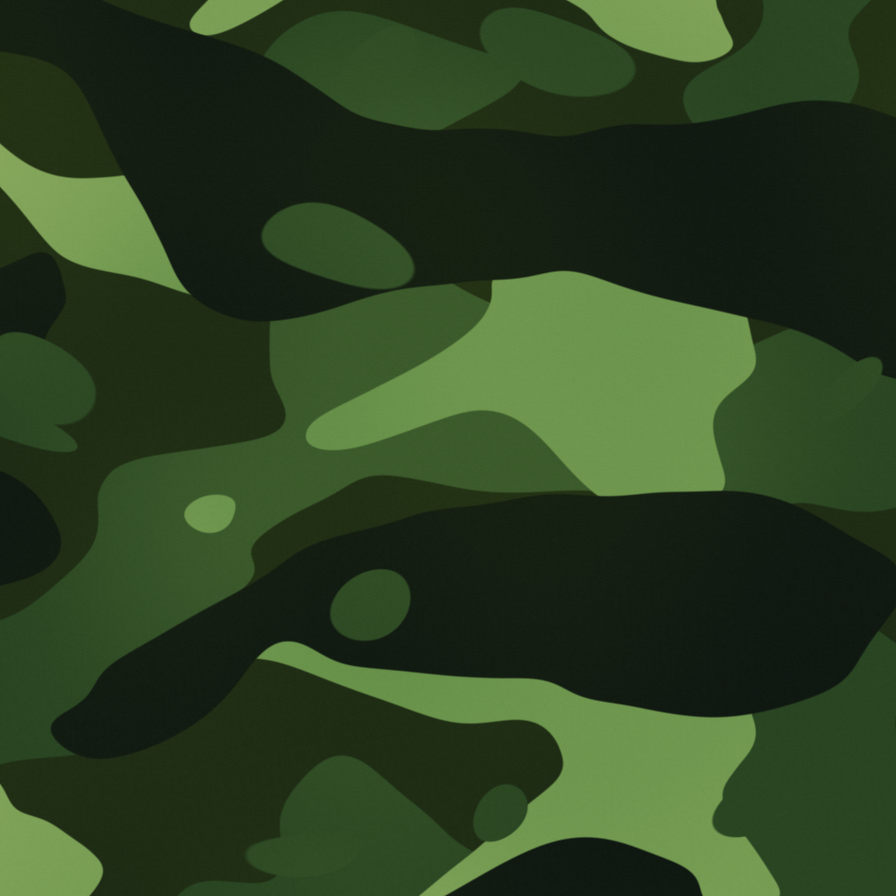
A three.js fragment shader for this pattern:

```glsl
varying vec2 vUv;

const vec3 DARK_COOL   = vec3(0.060, 0.093, 0.068);
const vec3 DARK_WARM   = vec3(0.088, 0.128, 0.070);
const vec3 OLIVE_DEEP  = vec3(0.115, 0.168, 0.082);
const vec3 OLIVE_WARM  = vec3(0.140, 0.198, 0.078);
const vec3 GREEN_DEEP  = vec3(0.160, 0.270, 0.132);
const vec3 GREEN_WARM  = vec3(0.235, 0.355, 0.170);
const vec3 LIGHT_LEAF  = vec3(0.400, 0.565, 0.285);
const vec3 LIGHT_PALE  = vec3(0.530, 0.660, 0.365);

const vec2 GREEN_SCALE = vec2(2.3, 3.9);   // noise cells per canvas
const vec2 LIGHT_SCALE = vec2(2.7, 5.6);
const vec2 DARK_SCALE  = vec2(2.6, 4.6);
const float GREEN_LEVEL = 0.035;           // higher level, smaller share
const float LIGHT_LEVEL = 0.190;
const float DARK_LEVEL  = 0.050;
const float DETAIL = 0.28;
const float WARP = 0.13;
const float EDGE = 0.0014;
const float GRAIN = 0.010;

const vec2 SPOT_GRID = vec2(4.0, 5.0);
const vec2 SPOT_RADIUS = vec2(0.056, 0.036);
const float SPOT_CHANCE = 0.46;

float hash(vec2 p) {
  return fract(sin(dot(p, vec2(127.1, 311.7))) * 43758.5453);
}

vec2 direction(vec2 cell) {
  float a = 6.2832 * hash(cell);
  return vec2(cos(a), sin(a));
}

// Gradient noise, centred on zero
float noise(vec2 p) {
  vec2 i = floor(p), f = fract(p);
  vec2 u = f * f * f * (f * (f * 6.0 - 15.0) + 10.0);
  vec2 e = vec2(1.0, 0.0);
  float bottom = mix(dot(direction(i), f), dot(direction(i + e), f - e), u.x);
  float top = mix(dot(direction(i + e.yx), f - e.yx),
                  dot(direction(i + e.xx), f - e.xx), u.x);
  return mix(bottom, top, u.y);
}

vec2 warp(vec2 p, float seed) {
  vec2 q = p * 3.0 + seed * vec2(3.17, 5.43);
  return p + WARP * vec2(noise(q), 0.8 * noise(q + 19.37));
}

float field(vec2 p, vec2 scale, float seed) {
  vec2 q = warp(p, seed) * scale + seed * vec2(7.31, 4.67);
  return noise(q) + DETAIL * noise(q * 1.9 + 11.63);
}

// Field divided by its slope gives an even edge width
float patchMask(vec2 p, vec2 scale, float level, float seed) {
  vec2 e = vec2(0.001, 0.0);
  float f = field(p, scale, seed);
  vec2 slope = vec2(field(p + e, scale, seed) - f,
                    field(p + e.yx, scale, seed) - f) / e.x;
  return smoothstep(-EDGE, EDGE, (f - level) / max(length(slope), 0.4));
}

// Scattered, tilted oval spots
float spotMask(vec2 p) {
  vec2 q = warp(p, 8.0);
  vec2 home = floor(q * SPOT_GRID);
  float d = 1.0;
  for (int y = -1; y <= 1; y++) {
    for (int x = -1; x <= 1; x++) {
      vec2 cell = home + vec2(float(x), float(y));
      if (hash(cell + 31.7) > SPOT_CHANCE) continue;
      vec2 jitter = vec2(hash(cell + 5.3), hash(cell + 9.1));
      vec2 v = q - (cell + 0.2 + 0.6 * jitter) / SPOT_GRID;
      float a = 1.3 * (hash(cell + 2.9) - 0.4);
      v = vec2(cos(a) * v.x + sin(a) * v.y, cos(a) * v.y - sin(a) * v.x);
      vec2 r = SPOT_RADIUS * mix(0.7, 1.35, hash(cell + 14.2));
      d = min(d, (length(v / r) - 1.0) * r.y);
    }
  }
  return 1.0 - smoothstep(-EDGE, EDGE, d);
}

void main() {
  vec2 p = vUv;

  // Slow tone drift inside each colour
  float drift = clamp(0.5 + 1.3 * noise(p * 2.4 + 41.3), 0.0, 1.0);
  float centre = 1.0 - smoothstep(0.12, 0.62, length(p - vec2(0.48, 0.5)));
  float greenTone = clamp(centre + 0.5 * (drift - 0.5), 0.0, 1.0);
  float paleTone = clamp((1.0 - centre) * 0.75 + 0.5 * (drift - 0.5), 0.0, 1.0);

  vec3 green = mix(GREEN_DEEP, GREEN_WARM, greenTone);
  vec3 spot = mix(GREEN_DEEP, GREEN_WARM, 0.7 * drift);

  // Layers from the ground up
  vec3 color = mix(OLIVE_DEEP, OLIVE_WARM, drift);
  color = mix(color, green, patchMask(p, GREEN_SCALE, GREEN_LEVEL, 1.0));
  color = mix(color, mix(LIGHT_LEAF, LIGHT_PALE, paleTone),
              patchMask(p, LIGHT_SCALE, LIGHT_LEVEL, 2.0));
  color = mix(color, mix(DARK_COOL, DARK_WARM, drift),
              patchMask(p, DARK_SCALE, DARK_LEVEL, 3.0));
  color = mix(color, spot, spotMask(p));

  // Faint cloth grain
  color += GRAIN * (hash(floor(p * 512.0)) - 0.5);
  gl_FragColor = vec4(color, 1.0);
}
```
